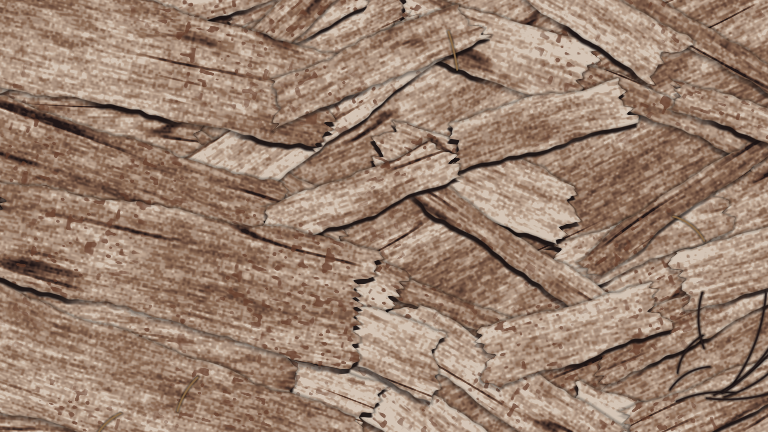
Write a WebGL 1 fragment shader that draws this texture.

```glsl
precision highp float;
// Weathered wood flakes pressed into a rough board, with a few twigs on top.
// Ragged boxes are painted back to front, each with its own grain direction,
// cracks, speckles and a patchy shadow below its lower edge.
uniform vec2 u_resolution;

const vec3 SHADOW = vec3(0.10, 0.07, 0.07);
const vec3 RUST = vec3(0.40, 0.24, 0.17);
const vec3 STRAW = vec3(0.55, 0.42, 0.27);

float hash(vec2 p) {
  vec3 q = fract(vec3(p.xyx) * 0.1031);
  q += dot(q, q.yzx + 33.33);
  return fract((q.x + q.y) * q.z);
}

float noise(vec2 p) {
  vec2 cell = floor(p), f = fract(p);
  f = f * f * (3.0 - 2.0 * f);
  return mix(mix(hash(cell), hash(cell + vec2(1.0, 0.0)), f.x),
             mix(hash(cell + vec2(0.0, 1.0)), hash(cell + vec2(1.0, 1.0)), f.x), f.y);
}

vec2 rotate(vec2 p, float angle) {
  float c = cos(angle), s = sin(angle);
  return vec2(c * p.x + s * p.y, c * p.y - s * p.x);
}

// Wood tint for a brightness between deep crack and bleached fibre
vec3 woodRamp(float v) {
  vec3 c = mix(vec3(0.13, 0.09, 0.09), vec3(0.42, 0.30, 0.24), clamp((v - 0.13) / 0.29, 0.0, 1.0));
  c = mix(c, vec3(0.57, 0.44, 0.35), clamp((v - 0.42) / 0.15, 0.0, 1.0));
  c = mix(c, vec3(0.64, 0.54, 0.47), clamp((v - 0.57) / 0.07, 0.0, 1.0));
  c = mix(c, vec3(0.74, 0.64, 0.56), clamp((v - 0.64) / 0.10, 0.0, 1.0));
  return mix(c, vec3(0.83, 0.77, 0.71), clamp((v - 0.74) / 0.09, 0.0, 1.0));
}

// Wood surface with fibres along q.x
vec3 wood(vec2 q, float seed, float tone) {
  vec2 s = q + seed * 7.3 + 40.0;
  s.y += 0.02 * noise(s * vec2(4.0, 6.0));
  float broad = noise(s * vec2(4.0, 13.0));
  float fibre = noise(s * vec2(13.0, 110.0));
  float fine = noise(s * vec2(45.0, 210.0));
  float speck = noise(s * 170.0);
  float v = 0.685 + tone + 0.23 * (broad - 0.5) + 0.22 * (fibre - 0.5)
          + 0.20 * (fine - 0.5) + 0.22 * (speck - 0.5);
  // Long thin splits, open only in places
  float crack = abs(noise(s * vec2(2.2, 24.0) + 9.0) - 0.5);
  float gap = smoothstep(0.5, 0.75, noise(s * vec2(5.0, 16.0) + 31.0));
  v -= 0.42 * gap * (1.0 - smoothstep(0.01, 0.07, crack));
  // Rusty bark specks gathered in patches
  float patches = smoothstep(0.35, 0.75, noise(s * 7.0 + 17.0));
  float dots = smoothstep(0.70, 0.86, noise(s * vec2(75.0, 105.0)));
  return mix(woodRamp(v), RUST, 0.75 * dots * patches);
}

// Signed distance to a tapered box with wavy sides and splintered ends
float flake(vec2 q, vec2 size, float seed, float taper) {
  float side = 0.018 * (noise(vec2(q.x * 9.0 + 50.0, seed + sign(q.y) * 3.0 + 9.0)) - 0.5)
             + 0.006 * (noise(vec2(q.x * 45.0 + 90.0, seed + 20.0)) - 0.5);
  float end = 0.05 * (noise(vec2(q.y * 20.0 + 50.0, seed + 30.0)) - 0.5)
            + 0.03 * (noise(vec2(q.y * 95.0 + 90.0, seed + 40.0)) - 0.5);
  float halfWidth = size.y * (1.0 + taper * q.x / size.x);
  return max(abs(q.x) + end - size.x, abs(q.y) + side - halfWidth);
}

// Distance to a bent stick centred on the origin
float twig(vec2 q, float halfLength, float bend) {
  q.y -= bend * (q.x * q.x / halfLength - 0.5 * halfLength);
  return length(vec2(max(abs(q.x) - halfLength, 0.0), q.y));
}

void main() {
  vec2 p = gl_FragCoord.xy / u_resolution.y;
  float aspect = u_resolution.x / u_resolution.y;
  float soft = 0.8 / u_resolution.y;
  vec3 color = wood(rotate(p, 0.45), 1.0, -0.05);

  // Flakes: every fourth is a wide slab, the others are slanted strips
  for (int i = 0; i < 38; i++) {
    float id = float(i);
    float a = hash(vec2(id, 3.7)), b = hash(vec2(id, 11.3)), c = hash(vec2(id, 23.9));
    float slab = 1.0 - step(0.5, abs(mod(id, 4.0) - 1.0));
    vec2 center = fract(id * vec2(0.7549, 0.5698) + 0.31) * vec2(aspect + 0.1, 1.1) - 0.05;
    vec2 size = mix(vec2(0.17 + 0.20 * a, 0.026 + 0.05 * b), vec2(0.30 + 0.16 * a, 0.11 + 0.08 * b), slab);
    float slant = (0.2 + 0.55 * a) * (c < 0.55 ? 1.0 : -1.0);
    float angle = mix(slant, 0.8 * (b - 0.5), slab);
    float taper = 0.5 * (c - 0.5);
    vec2 q = rotate(p - center, angle);
    if (abs(q.x) > size.x + 0.08 || abs(q.y) > size.y * 1.3 + 0.06) continue;

    float d = flake(q, size, id, taper);
    float shadowDist = flake(rotate(p + vec2(0.004, 0.011) - center, angle), size, id, taper);
    float lift = smoothstep(0.38, 0.68, noise(q * 6.0 + id * 3.1 + 60.0));
    color *= 1.0 - 0.30 * (1.0 - smoothstep(0.0, 0.009, d));
    color = mix(color, SHADOW, (0.2 + 0.75 * lift) * (1.0 - smoothstep(-0.004, 0.004, shadowDist)));
    vec3 face = wood(q, id + 2.0, 0.15 * (b - 0.5));
    face *= 1.0 - 0.14 * smoothstep(-0.007, 0.0, d);
    color = mix(color, face, 1.0 - smoothstep(-soft, soft, d));
  }

  // Dark twigs tangled near the lower right, then scattered straws
  for (int i = 0; i < 13; i++) {
    float id = float(i);
    vec2 r = vec2(hash(vec2(id, 51.0)), hash(vec2(id, 67.0)));
    float straw = step(8.5, id);
    vec2 center = mix(vec2(aspect - 0.19, 0.08) + r * vec2(0.2, 0.19), r * vec2(aspect, 1.0), straw);
    vec2 q = rotate(p - center, mix(0.1 + 1.6 * r.y, 0.5 + 2.2 * r.x, straw));
    float halfLength = mix(0.05 + 0.08 * r.x, 0.045, straw);
    float d = twig(q, halfLength, 0.5 * (r.x - 0.5)) - 0.0022;
    vec3 tint = mix(SHADOW * 1.4, STRAW, straw);
    color *= 1.0 - 0.35 * (1.0 - smoothstep(0.0, 0.006, d));
    color = mix(color, tint, 1.0 - smoothstep(-soft, soft, d));
  }
  gl_FragColor = vec4(color, 1.0);
}
```
